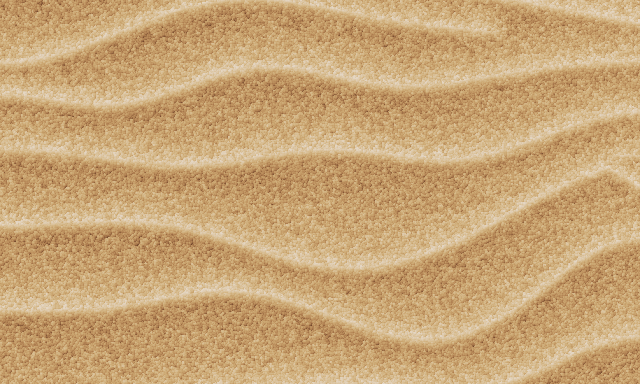
A WebGL 1 fragment shader for this texture:

```glsl
precision highp float;
// Wind-rippled sand: wavy crests with a soft glow above and shade below.
// Crests are layered cosines; grains are two scales of cellular noise.
// Light and shade form one tone, which is mapped through a sand palette.

uniform vec2 u_resolution;

const float FINE_GRAINS = 165.0;   // grains per canvas height
const float COARSE_GRAINS = 72.0;
const float FINE_CONTRAST = 1.0;
const float COARSE_CONTRAST = 0.5;
const float BASE_TONE = 2.7;       // position on the palette, 0 to 5
const float CREST_GLOW = 2.2;
const float SHADE_LEFT = 1.75;
const float SHADE_RIGHT = 1.15;
const float GLOW_ABOVE = 0.046;    // falloff lengths in canvas heights
const float GLOW_BELOW = 0.012;
const float SHADE_LENGTH = 0.09;
const float EDGE_ROUGHNESS = 0.002;
const vec2 LIGHT_DIR = vec2(-0.6, 0.8);

const vec3 UMBER = vec3(0.56, 0.38, 0.24);
const vec3 BROWN = vec3(0.68, 0.49, 0.31);
const vec3 OCHRE = vec3(0.75, 0.58, 0.38);
const vec3 SAND  = vec3(0.80, 0.66, 0.45);
const vec3 STRAW = vec3(0.84, 0.73, 0.55);
const vec3 CREAM = vec3(0.87, 0.79, 0.67);

vec3 hash3(vec2 cell) {
  vec3 h = vec3(dot(cell, vec2(127.1, 311.7)),
                dot(cell, vec2(269.5, 183.3)),
                dot(cell, vec2(419.2, 371.9)));
  return fract(sin(h) * 43758.545);
}

// Nearest grain: its own tint, a dark rim and a lit upper side
float grain(vec2 q) {
  vec2 cell = floor(q);
  float nearest = 9.0;
  float tint = 0.5;
  vec2 side = vec2(0.0);
  for (int j = -1; j <= 1; j++) {
    for (int i = -1; i <= 1; i++) {
      vec2 id = cell + vec2(float(i), float(j));
      vec3 h = hash3(id);
      vec2 away = q - id - h.xy;
      float d = dot(away, away);
      if (d < nearest) {
        nearest = d;
        tint = h.z;
        side = away;
      }
    }
  }
  return 2.0 * (tint - 0.5) + 1.3 * (0.45 - sqrt(nearest)) + 1.1 * dot(side, LIGHT_DIR);
}

// Depth of a crest below the top edge, as a sum of six cosines
float crest(float u, float base, vec3 low, vec3 high) {
  float a = 3.14159 * u;
  return base + dot(low, cos(a * vec3(1.0, 2.0, 3.0)))
              + dot(high, cos(a * vec3(4.0, 5.0, 6.0)));
}

// Adds one crest: x holds the glow, y the shade; below is signed depth under it
void addCrest(inout vec2 relief, float below, float weight) {
  float glow = below < 0.0 ? exp(below / GLOW_ABOVE) : exp(-below / GLOW_BELOW);
  float shade = smoothstep(0.0, 0.035, below) * exp(-max(below, 0.0) / SHADE_LENGTH);
  relief = max(relief, weight * vec2(glow, shade));
}

vec3 palette(float tone) {
  vec3 c = mix(UMBER, BROWN, clamp(tone, -1.0, 1.0));
  c = mix(c, OCHRE, clamp(tone - 1.0, 0.0, 1.0));
  c = mix(c, SAND, clamp(tone - 2.0, 0.0, 1.0));
  c = mix(c, STRAW, clamp(tone - 3.0, 0.0, 1.0));
  return mix(c, CREAM, clamp(tone - 4.0, 0.0, 1.8));
}

void main() {
  vec2 p = gl_FragCoord.xy / u_resolution.y;
  float u = gl_FragCoord.x / u_resolution.x;

  // Grains, which also roughen the crest lines
  float grit = FINE_CONTRAST * grain(p * FINE_GRAINS)
             + COARSE_CONTRAST * grain(p * COARSE_GRAINS + 37.0);
  float depth = 1.0 - p.y + EDGE_ROUGHNESS * grit;

  // Long crests from top to bottom
  vec2 relief = vec2(0.0);
  addCrest(relief, depth - max(-0.04, 0.31 * (u - 0.81)), 1.0);
  addCrest(relief, depth - crest(u, 0.068, vec3(0.001, 0.059, 0.029), vec3(0.008, -0.002, 0.0)),
           1.0 - smoothstep(0.75, 0.81, u));
  addCrest(relief, depth - crest(u, 0.210, vec3(0.037, 0.010, 0.022), vec3(-0.015, -0.016, -0.003)), 1.0);
  addCrest(relief, depth - crest(u, 0.390, vec3(0.031, -0.027, 0.012), vec3(-0.026, 0.005, 0.002)), 1.0);
  float kink = 1.2 * max(u - 0.95, 0.0);
  addCrest(relief, depth - kink - crest(u, 0.594, vec3(0.034, -0.090, 0.042), vec3(0.004, 0.003, -0.002)), 1.0);
  addCrest(relief, depth - crest(u, 0.788, vec3(0.019, -0.045, 0.072), vec3(-0.027, 0.001, -0.004)), 1.0);
  addCrest(relief, depth - crest(u, 1.010, vec3(0.068, -0.005, 0.031), vec3(-0.019, 0.009, -0.003)), 1.0);

  // Short branch at the right edge
  addCrest(relief, depth - 0.405, 0.9 * smoothstep(0.92, 0.97, u));

  // Broad mottling, then light, shade and grit
  float mottle = sin(9.0 * p.x + 4.0 * sin(5.0 * p.y)) * sin(13.0 * p.y + 2.0 * sin(7.0 * p.x));
  float tone = BASE_TONE + 0.12 * mottle + CREST_GLOW * relief.x
             - mix(SHADE_LEFT, SHADE_RIGHT, u) * relief.y * (1.0 - relief.x);
  tone += grit * mix(1.0, 0.65, relief.x);
  gl_FragColor = vec4(palette(tone), 1.0);
}
```
